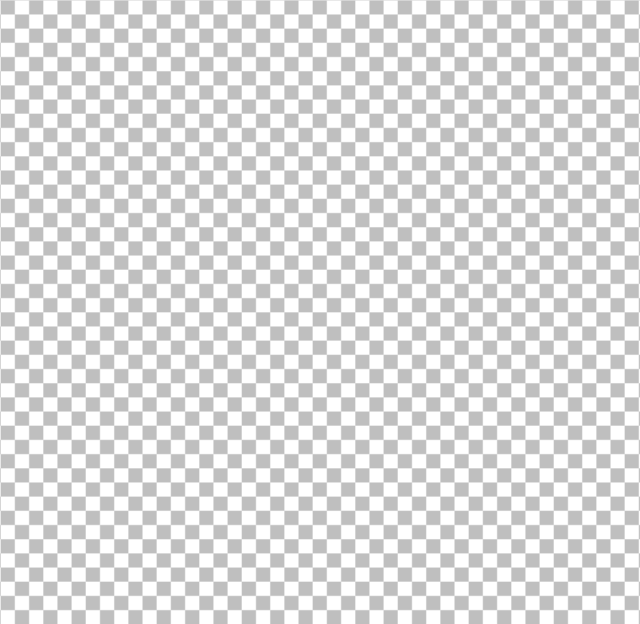
Write a Shadertoy shader that draws this pattern.

```glsl
// Grey and white checkerboard of about 45 by 44 square cells, starting with
// grey at the upper left. Each axis is a soft square wave with values -1 to 1;
// the product of the two waves selects the colour of the cell.

#define ROWS 44.0                  // cells down the canvas height
#define GRID_SHIFT vec2(0.05, 0.02) // offset from the upper left, in cells
#define EDGE_WIDTH 0.1             // width of the soft edge, in cells
#define GREY vec3(0.75)
#define WHITE vec3(1.0)

// Square wave of period two: -1 in even cells, +1 in odd cells.
vec2 softSquareWave(vec2 cell, float width) {
    vec2 edgeDistance = abs(mod(cell + 0.5, 2.0) - 1.0) - 0.5;
    return clamp(2.0 * edgeDistance / width, -1.0, 1.0);
}

void mainImage(out vec4 fragColor, in vec2 fragCoord) {
    // Cell coordinates, counted from the upper left corner
    float cellsPerPixel = ROWS / iResolution.y;
    vec2 fromTopLeft = vec2(fragCoord.x, iResolution.y - fragCoord.y);
    vec2 cell = fromTopLeft * cellsPerPixel - GRID_SHIFT;

    // Edges are never sharper than one pixel
    vec2 wave = softSquareWave(cell, max(EDGE_WIDTH, cellsPerPixel));

    // Equal signs give grey, opposite signs give white
    float greyAmount = 0.5 + 0.5 * wave.x * wave.y;
    fragColor = vec4(mix(WHITE, GREY, greyAmount), 1.0);
}
```
